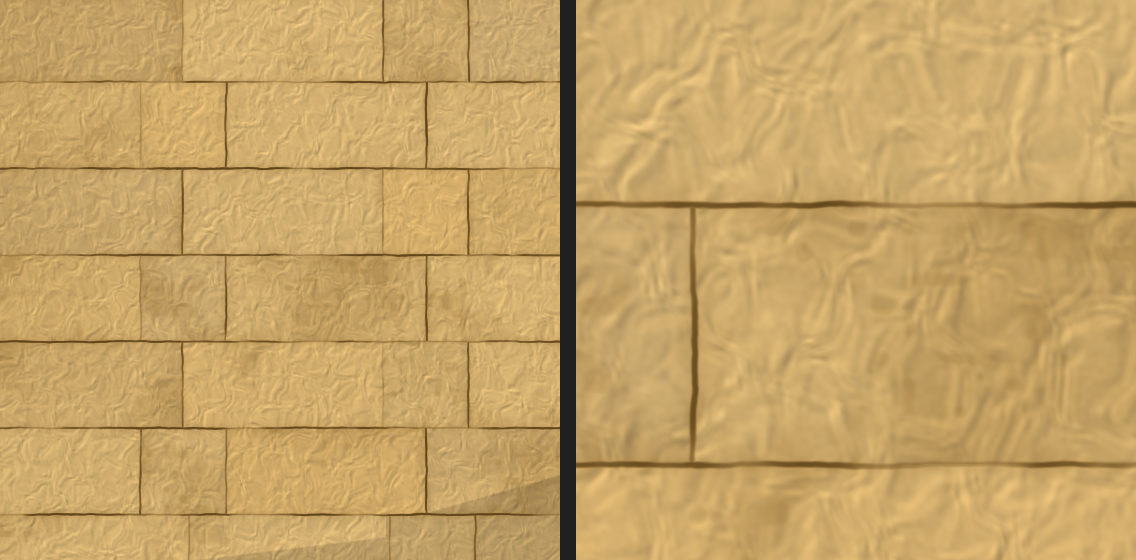
Left: the whole. Right: its middle third, enlarged.
A three.js fragment shader for this texture:

```glsl
// Sandstone ashlar wall: staggered long and short blocks with rough faces and a slanting shadow.
varying vec2 vUv;

const float COURSE_HEIGHT = 0.1545;
const float FIRST_BED = 0.081;        // height of the lowest bed joint
const float LONG_BLOCK = 0.358;
const float SHORT_BLOCK = 0.1525;
const float SHIFT_EVEN = -0.465;      // start of the block pattern in each course
const float SHIFT_ODD = -0.032;
const float JOINT_WIDTH = 0.0034;
const float JOINT_STAIN = 0.013;
const float JOINT_WOBBLE = 0.0045;
const vec2 GRAIN_SCALE = vec2(100.0, 78.0);
const vec2 LIGHT_STEP = vec2(-0.0030, 0.0032);
const float RELIEF = 0.24;
const float SHADE_DEPTH = 0.10;

const vec3 STONE = vec3(0.815, 0.682, 0.440);
const vec3 STONE_WARM = vec3(0.815, 0.660, 0.395);
const vec3 STONE_GREY = vec3(0.765, 0.645, 0.430);
const vec3 STAIN = vec3(0.620, 0.480, 0.250);
const vec3 JOINT_LIGHT = vec3(0.600, 0.450, 0.220);
const vec3 JOINT_DARK = vec3(0.350, 0.245, 0.080);

float hash(vec2 p) {
  vec3 q = fract(vec3(p.xyx) * 0.1031);
  q += dot(q, q.yzx + 33.33);
  return fract((q.x + q.y) * q.z);
}

float noise(vec2 p) {
  vec2 i = floor(p);
  vec2 f = fract(p);
  f = f * f * (3.0 - 2.0 * f);
  return mix(mix(hash(i), hash(i + vec2(1.0, 0.0)), f.x),
             mix(hash(i + vec2(0.0, 1.0)), hash(i + vec2(1.0, 1.0)), f.x), f.y);
}

float fbm(vec2 p) {
  float sum = 0.0;
  float amp = 0.5;
  for (int i = 0; i < 4; i++) {
    sum += amp * noise(p);
    p = p * 2.03 + 17.3;
    amp *= 0.5;
  }
  return sum / 0.9375;
}

// Tooled stone height: short curly ridges with finer grit
float stoneHeight(vec2 p) {
  vec2 warp = vec2(noise(p * 38.0 + 5.0), noise(p * 38.0 + 61.0)) - 0.5;
  vec2 q = p * GRAIN_SCALE + warp * 2.6;
  return 0.68 * noise(q + 40.0) + 0.32 * noise(q * 2.1 + 90.0);
}

void main() {
  vec2 uv = vUv;
  vec2 wobble = vec2(fbm(uv * 32.0 + 11.0), fbm(uv * 32.0 + 73.0)) - 0.5;
  vec2 p = uv + wobble * JOINT_WOBBLE;

  // Course and its place in the long, long, short pattern
  float courseY = (p.y - FIRST_BED) / COURSE_HEIGHT;
  float course = floor(courseY);
  float odd = mod(course, 2.0);
  float shift = mix(SHIFT_EVEN, SHIFT_ODD, odd) + 0.012 * step(course, -0.5);
  float period = 2.0 * LONG_BLOCK + SHORT_BLOCK;
  float run = (p.x - shift) / period;
  float x = fract(run) * period;
  float slot = min(floor(x / LONG_BLOCK), 2.0);
  float left = slot * LONG_BLOCK;
  float right = min(left + LONG_BLOCK, period);
  float block = floor(run) * 3.0 + slot;
  vec2 blockId = vec2(block + 20.0, course + 5.0);

  // Distances to the nearest head and bed joints
  float headDist = min(x - left, right - x);
  float headId = block + step(right - x, x - left);
  float bedId = floor(courseY + 0.5);
  float bedDist = abs(courseY - bedId) * COURSE_HEIGHT;

  // Stone tint and broad weathering
  float tint = hash(blockId * 3.7);
  vec3 color = mix(STONE, STONE_WARM, smoothstep(0.35, 1.0, tint) * 0.75);
  color = mix(color, STONE_GREY, smoothstep(0.55, 1.0, hash(blockId + 31.0)) * 0.6);
  color *= 0.985 + 0.05 * hash(blockId + 57.0);
  float weather = fbm(uv * 6.0 + blockId * 4.3);
  color = mix(color, STAIN, 0.42 * smoothstep(0.48, 0.82, weather));
  float leftGrime = (1.0 - smoothstep(0.0, 0.42, uv.x)) * smoothstep(0.1, 0.5, uv.y);
  color = mix(color, STAIN, 0.30 * leftGrime * fbm(uv * 9.0 + 3.0));

  // Lit relief, pits and fine grit
  float height = stoneHeight(uv);
  float slope = height - stoneHeight(uv + LIGHT_STEP);
  float pits = smoothstep(0.67, 0.88, noise(uv * 64.0 + 130.0)) * smoothstep(0.45, 0.7, weather);
  color *= 1.0 + RELIEF * slope + 0.07 * (height - 0.5);
  color = mix(color, STAIN, 0.35 * pits);
  color += 0.025 * (noise(uv * 260.0) - 0.5);

  // Slanting shadow over the lowest courses, with a bright band along its edge
  float upperEdge = 0.151 - 0.287 * (1.0 - uv.x);
  float lowerEdge = 0.040 + 0.12 * (uv.x - 0.69) + step(0.69, uv.x);
  float edgeDist = uv.y - (course < -0.5 ? lowerEdge : upperEdge);
  float shade = 1.0 - smoothstep(-0.002, 0.002, edgeDist);
  float band = smoothstep(0.0, 0.003, edgeDist) * (1.0 - smoothstep(0.012, 0.045, edgeDist));
  band *= step(uv.y, 0.2) * step(0.3, uv.x);
  color *= 1.0 - SHADE_DEPTH * shade + 0.05 * band;

  // Joints: uneven depth, soft stain around a thin dark core
  float bedDepth = 0.35 + 0.65 * smoothstep(0.30, 0.68, fbm(vec2(uv.x * 11.0, bedId * 9.1)));
  float headDepth = 0.30 + 0.70 * hash(vec2(headId + 40.0, course + 13.0));
  headDepth *= 0.65 + 0.5 * noise(vec2(uv.y * 38.0, headId * 5.3));
  float core = max(bedDepth * (1.0 - smoothstep(0.0004, JOINT_WIDTH, bedDist)),
                   headDepth * (1.0 - smoothstep(0.0004, JOINT_WIDTH, headDist)));
  float halo = max(bedDepth * exp(-bedDist / JOINT_STAIN * 2.2),
                   headDepth * exp(-headDist / JOINT_STAIN * 2.2));
  color = mix(color, STAIN, 0.55 * halo * (0.6 + 0.6 * noise(uv * 45.0)));
  color = mix(color, mix(JOINT_LIGHT, JOINT_DARK, core), smoothstep(0.0, 0.75, core) * 0.92);

  gl_FragColor = vec4(clamp(color, 0.0, 1.0), 1.0);
}
```
